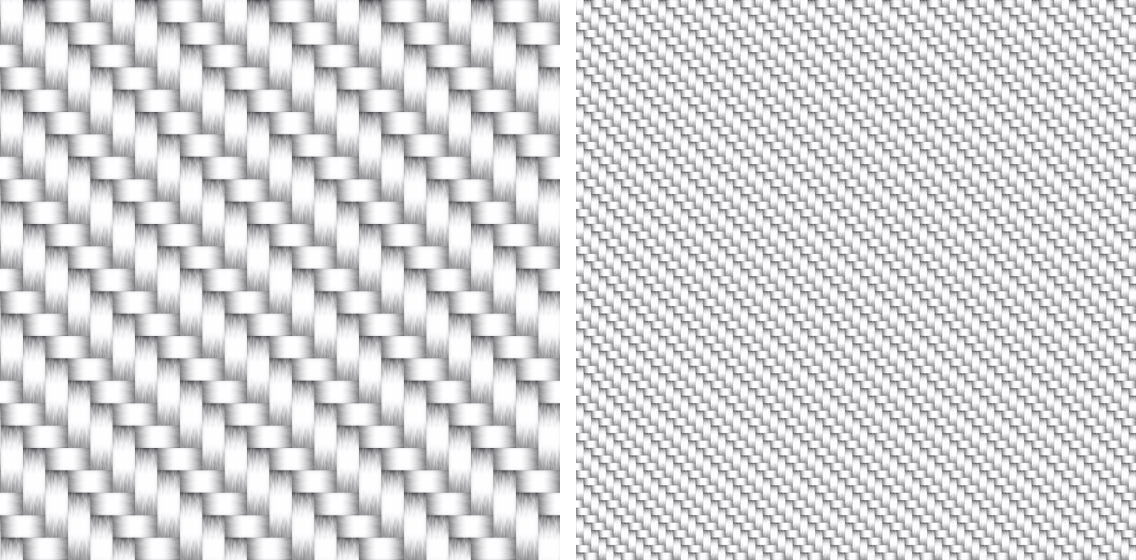
Left: one tile. Right: repeated 3 by 3.
A three.js fragment shader for this pattern:

```glsl
// Silver twill weave: short bands crossing tall brushed strands in diagonal steps.
varying vec2 vUv;

float hash(vec2 p) {
  return fract(sin(dot(p, vec2(127.1, 311.7))) * 43758.5453);
}

float noise(vec2 p) {
  vec2 i = floor(p), f = fract(p);
  f = f * f * (3.0 - 2.0 * f);
  return mix(mix(hash(i), hash(i + vec2(1.0, 0.0)), f.x),
             mix(hash(i + vec2(0.0, 1.0)), hash(i + vec2(1.0, 1.0)), f.x), f.y);
}

// Darkening towards both ends of a strip; along runs from -1 to 1.
float endShade(float along, float streak) {
  float d = abs(along) + streak * smoothstep(0.1, 0.5, abs(along));
  return pow(clamp((d - 0.2) / 0.8, 0.0, 1.1), 1.6);
}

// Dark rim on both long sides of a strip; across runs from 0 to 1.
float rim(float across) {
  return pow(abs(2.0 * across - 1.0), 10.0);
}

float weave(vec2 uv) {
  // 25 by 25 cells, rows counted downwards, one twill repeat every 5 cells
  vec2 p = vec2(uv.x * 25.0 - 0.03, (1.0 - uv.y) * 25.0);
  vec2 cell = floor(p), f = fract(p);
  float phase = floor(mod(cell.x - cell.y - 2.0 + 0.5, 5.0));

  // Horizontal band, two cells long
  if (phase < 1.5) {
    float along = phase + f.x - 1.0;
    float streak = (noise(vec2(along * 4.0 + 9.0, f.y * 15.0)) - 0.5) * 0.09;
    return 1.0 - 0.5 * endShade(along, streak) - 0.1 * rim(f.y);
  }

  // Vertical strand, three cells tall, darker at its top under the band
  float along = (4.0 - phase + f.y) / 1.5 - 1.0;
  float streak = noise(vec2(f.x * 17.0, along * 4.0 + 20.0))
               + 0.5 * noise(vec2(f.x * 28.0 + 40.0, along * 9.0 + 50.0)) - 0.75;
  float depth = along < 0.0 ? 0.52 : 0.42;
  float contact = 0.1 * exp(-18.0 * (1.0 + along));
  return 1.0 - depth * endShade(along, streak * 0.24) - contact - 0.1 * rim(f.x);
}

void main() {
  // Average 3 by 3 samples to smooth the strip edges
  vec2 texel = fwidth(vUv);
  float light = 0.0;
  for (int y = -1; y <= 1; y++) {
    for (int x = -1; x <= 1; x++) {
      light += weave(vUv + vec2(float(x), float(y)) * texel / 3.0) / 9.0;
    }
  }
  vec3 silver = mix(vec3(0.0, 0.0, 0.02), vec3(0.995, 0.995, 1.0), light);
  gl_FragColor = vec4(silver, 1.0);
}
```
